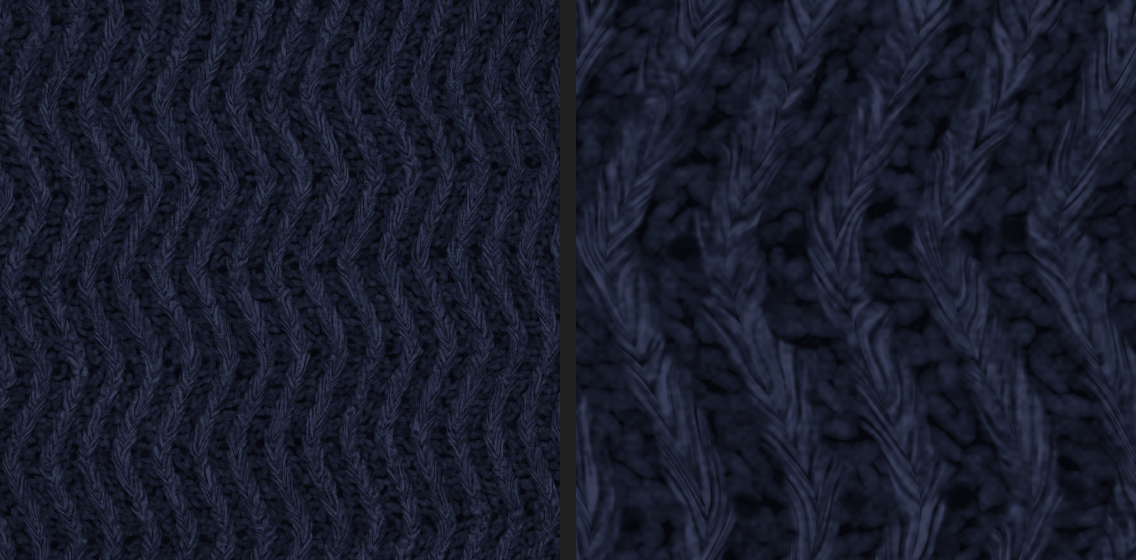
Left, the full canvas; right, a detail of the centre.
Write a WebGL 1 fragment shader that draws this texture.

```glsl
precision highp float;
uniform vec2 u_resolution;

const float TAU = 6.2831853;

// Rib layout, in canvas units
const float RIBS = 15.0;
const float RIB_SHIFT = 0.20;
const float RIB_CROWDING = 2.2;   // ribs draw closer toward the right
const float RIB_HALF = 0.26;      // half width, in rib spacings
const float ZIGZAG_AMP = 0.027;
const float ZIGZAG_PERIOD = 0.313;
const float ZIGZAG_START = 0.488;
const float ZIGZAG_TILT = 0.07;
const float CORNER = 0.94;        // 1.0 gives sharp zigzag corners
const float WOBBLE = 0.005;

// Stitches
const float ROWS = 50.0;
const float LEG_SLANT = 1.7;
const vec2 PURL_GRID = vec2(5.0, 74.0);
const float HOLE_OFFSET = 0.37;
const float HOLE_RADIUS = 0.0105;

const vec3 DEEP = vec3(0.022, 0.028, 0.050);
const vec3 BASE = vec3(0.100, 0.120, 0.190);
const vec3 LIGHT = vec3(0.212, 0.237, 0.338);

float hash(vec2 p) {
  return fract(sin(dot(p, vec2(127.1, 311.7))) * 4375.85);
}

float noise(vec2 p) {
  vec2 i = floor(p), f = fract(p);
  f = f * f * (3.0 - 2.0 * f);
  return mix(mix(hash(i), hash(i + vec2(1.0, 0.0)), f.x),
             mix(hash(i + vec2(0.0, 1.0)), hash(i + 1.0), f.x), f.y);
}

// Scattered, randomly turned oval loops of yarn
float purlLoops(vec2 p) {
  vec2 cell = floor(p);
  float height = 0.0;
  for (int j = -1; j <= 1; j++) {
    for (int i = -1; i <= 1; i++) {
      vec2 c = cell + vec2(float(i), float(j));
      vec2 jitter = vec2(hash(c), hash(c + 37.2));
      vec2 d = p - c - 0.15 - 0.7 * jitter;
      float angle = (hash(c + 71.9) - 0.5) * 2.6;
      float ca = cos(angle), sa = sin(angle);
      d = vec2(ca * d.x + sa * d.y, ca * d.y - sa * d.x) / vec2(0.90, 0.50);
      float gain = 0.50 + 0.50 * hash(c + 13.4);
      height = max(height, gain * sqrt(max(0.0, 1.0 - dot(d, d))));
    }
  }
  return height;
}

// Slanted V stitches with drawn-out fibres; u runs across, v along the rib
float ribStitches(float u, float v, float id, float lean) {
  float across = u - 0.09 * lean;
  float leg = v - LEG_SLANT * abs(across) / RIB_HALF;
  float f = fract(leg) - 0.5;
  float strand = 1.0 - 4.0 * f * f;
  float side = step(0.0, across);
  float tone = hash(vec2(floor(leg) + 17.0 * side, id)) - 0.5;
  float fibre = noise(vec2(leg * 4.5 + 31.0 * side, v * 1.8 + id * 9.0)) - 0.5;
  float crease = 1.0 - smoothstep(0.0, 0.07, abs(across));
  float dome = sqrt(max(0.0, 1.0 - u * u / (RIB_HALF * RIB_HALF * 1.4)));
  return 0.17 + 0.25 * dome + 0.31 * strand + 0.24 * tone * strand
       + 0.50 * fibre - 0.10 * crease;
}

void main() {
  vec2 uv = gl_FragCoord.xy / u_resolution.y;

  // Hand-knit wobble and tilted zigzag
  vec2 p = uv + WOBBLE * (vec2(noise(uv * 9.0), noise(uv * 7.0 + 40.0)) - 0.5) * 2.0;
  float turn = (p.y - ZIGZAG_TILT * p.x - ZIGZAG_START) / ZIGZAG_PERIOD;
  float wave = cos(TAU * turn);
  float zigzag = asin(CORNER * wave) / asin(CORNER);
  float crowd = max(p.x - 0.6, 0.0);
  float column = (p.x + ZIGZAG_AMP * zigzag) * RIBS - RIB_SHIFT + RIB_CROWDING * crowd * crowd;
  float id = floor(column);
  float u = fract(column) - 0.5;
  float v = p.y * ROWS + hash(vec2(id, 5.0)) + 1.6 * noise(vec2(column * 4.0, p.y * 30.0));

  // Recessed purl ground, shaded beside the ribs
  float grain = noise(uv * 330.0) + 0.8 * noise(uv * 170.0 + 60.0) - 0.9;
  float ground = 0.02 + 0.60 * purlLoops(vec2(column, p.y) * PURL_GRID) + 0.24 * grain;
  ground *= 0.80 + 0.20 * smoothstep(RIB_HALF, 0.44, abs(u));

  // Raised rib with a ragged edge
  float ragged = noise(vec2(column * 6.0, p.y * 75.0)) - 0.5;
  float halfWidth = RIB_HALF + 0.22 * ragged;
  float rib = 1.0 - smoothstep(halfWidth - 0.05, halfWidth + 0.05, abs(u));
  float stitches = ribStitches(u, v, id, sin(TAU * turn)) + 0.26 * grain;
  float tone = mix(ground, stitches, rib);

  // Dark holes tucked into the zigzag corners
  float corner = floor(turn * 2.0 + 0.5);
  vec2 toHole = vec2((u * sign(wave) + HOLE_OFFSET) / RIBS,
                     (turn * 2.0 - corner) * 0.5 * ZIGZAG_PERIOD);
  float depth = 0.45 + 0.55 * hash(vec2(id, corner));
  float hole = 1.0 - smoothstep(0.45, 1.0, length(toHole) / HOLE_RADIUS);
  tone *= 1.0 - depth * hole;

  // Broad unevenness in light
  tone *= 0.95 + 0.10 * noise(uv * 4.0 + 8.0);
  tone *= 1.03 - 0.25 * dot(uv - 0.5, uv - 0.5);

  vec3 color = mix(DEEP, BASE, clamp(tone * 2.0, 0.0, 1.0));
  color = mix(color, LIGHT, clamp(tone * 2.0 - 1.0, 0.0, 1.0));
  gl_FragColor = vec4(color, 1.0);
}
```
